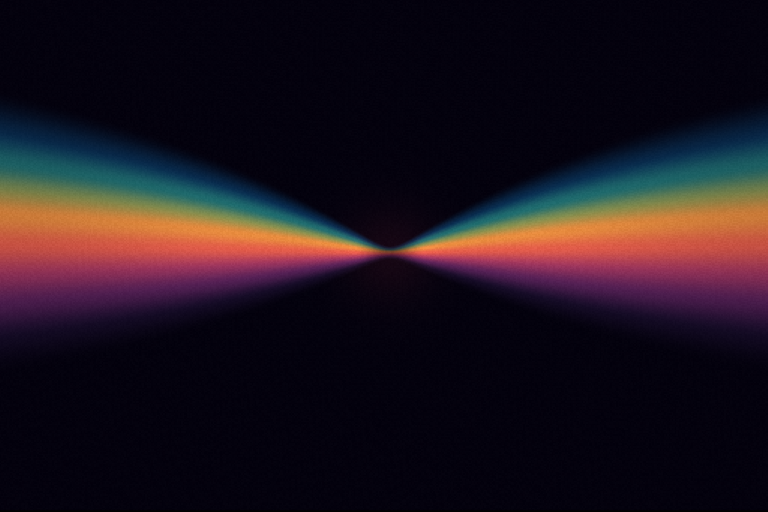
Write a WebGL 1 fragment shader that draws this background.

```glsl
precision highp float;
// Two mirrored spectral fans meet at a soft waist on a near-black ground.
// Height is divided by the local fan width, then mapped through colour stops;
// a faint warm halo, edge falloff and fine grain finish the light.

uniform vec2 u_resolution;

const vec3 NIGHT   = vec3(0.014, 0.005, 0.052);
const vec3 INDIGO  = vec3(0.090, 0.050, 0.160);
const vec3 PURPLE  = vec3(0.330, 0.125, 0.330);
const vec3 MAGENTA = vec3(0.620, 0.210, 0.360);
const vec3 CORAL   = vec3(0.860, 0.350, 0.280);
const vec3 ORANGE  = vec3(0.880, 0.530, 0.240);
const vec3 OLIVE   = vec3(0.520, 0.550, 0.300);
const vec3 TEAL    = vec3(0.120, 0.410, 0.420);
const vec3 BLUE    = vec3(0.035, 0.180, 0.320);

float hash(vec2 p) {
  return fract(sin(dot(p, vec2(127.1, 311.7))) * 43758.5453);
}

// Half-height of the fan: linear near the waist, flattening outward.
float fanWidth(float distanceX) {
  float softX = sqrt(distanceX * distanceX + 0.0005);
  return softX / (2.4 + 2.28 * softX);
}

vec3 blend(vec3 below, vec3 above, float start, float end, float s) {
  return mix(below, above, smoothstep(start, end, s));
}

// Colour across the fan, from its lower edge to its upper edge.
vec3 spectrum(float s) {
  vec3 c = blend(NIGHT, INDIGO, -1.30, -0.75, s);
  c = blend(c, PURPLE, -0.92, -0.45, s);
  c = blend(c, MAGENTA, -0.55, -0.14, s);
  c = blend(c, CORAL, -0.25, 0.12, s);
  c = blend(c, ORANGE, 0.08, 0.42, s);
  c = blend(c, OLIVE, 0.42, 0.72, s);
  c = blend(c, TEAL, 0.64, 0.98, s);
  c = blend(c, BLUE, 0.95, 1.32, s);
  return blend(c, NIGHT, 1.18, 1.75, s);
}

vec3 waistHalo(vec2 p) {
  return vec3(0.075, 0.022, 0.025) * exp(-dot(p, p) / 0.008);
}

void main() {
  vec2 uv = gl_FragCoord.xy / u_resolution;
  float aspect = u_resolution.x / u_resolution.y;
  vec2 p = (uv - vec2(0.508, 0.504)) * vec2(aspect, 1.0);
  float distanceX = abs(p.x);

  // Fans, dim at the waist and slightly faded toward the sides.
  vec3 light = spectrum(p.y / fanWidth(distanceX)) - NIGHT;
  float gain = mix(0.42, 1.0, smoothstep(0.0, 0.07, distanceX));
  gain *= 1.04 - 0.14 * smoothstep(0.25, 0.76, distanceX);
  vec3 color = NIGHT + light * gain + waistHalo(p);

  // Fine grain on a canvas-relative grid, stronger in the light.
  float grain = hash(floor(uv * vec2(512.0, 342.0))) - 0.5;
  color += grain * (0.012 + 0.03 * max(color.r, color.g));

  // Thin dark lower border.
  color *= smoothstep(0.001, 0.006, uv.y);
  gl_FragColor = vec4(clamp(color, 0.0, 1.0), 1.0);
}
```
